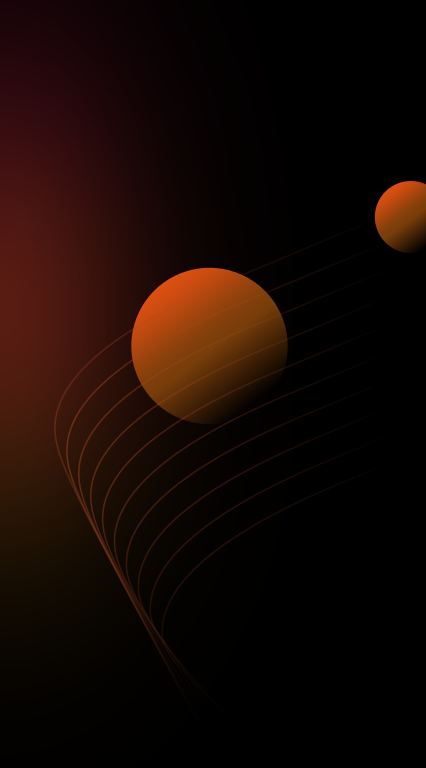
Reproduce this background procedurally as a Shadertoy shader.

```glsl
// Warm glow on the left edge, wine red above and amber below
vec3 sideGlow(vec2 p) {
    float rise = p.y - 0.6;
    float spread = rise > 0.0 ? 0.36 : 0.31;
    float strength = exp(-pow(p.x / 0.19, 2.0) - pow(rise / spread, 2.0));
    vec3 ember = vec3(0.345, 0.11, 0.072);
    vec3 wine = vec3(0.32, 0.055, 0.11);
    vec3 amber = vec3(0.34, 0.2, 0.035);
    vec3 tint = mix(ember, wine, smoothstep(0.0, 0.4, rise));
    tint = mix(tint, amber, smoothstep(0.0, 0.4, -rise));
    return tint * strength;
}

// Disc shaded from orange to brown, dissolving at the lower right
vec3 addDisc(vec3 base, vec2 p, vec2 center, float radius, float pixel) {
    vec2 q = p - center;
    float along = dot(q / radius, vec2(0.6, -0.8));
    vec3 tint = mix(vec3(0.87, 0.31, 0.07), vec3(0.47, 0.24, 0.04),
                    smoothstep(-1.1, 0.1, along));
    float edge = clamp((radius - length(q)) / pixel + 0.5, 0.0, 1.0);
    float fade = 1.0 - clamp((along - 0.05) / 0.87, 0.0, 1.0);
    return mix(base, tint, edge * fade);
}

// Distance to a bend whose leftmost point is the origin
float bendDistance(vec2 q, float tailSlope) {
    float x, slope;
    if (q.y > 0.0) {
        // Parabola that continues as a straight line
        float m = min(q.y, 0.195);
        x = 6.14 * m * (2.0 * q.y - m);
        slope = 12.28 * m;
    } else {
        // Hyperbola towards the lower right
        float h = length(vec2(q.y, 0.047));
        x = tailSlope * (h - 0.047);
        slope = tailSlope * q.y / h;
    }
    return abs(q.x - x) / sqrt(1.0 + slope * slope);
}

void mainImage(out vec4 fragColor, in vec2 fragCoord) {
    float pixel = 1.0 / iResolution.y;
    vec2 p = fragCoord * pixel;
    p.x *= 0.5547 * iResolution.y / iResolution.x;

    vec3 color = sideGlow(p);
    color = addDisc(color, p, vec2(0.2728, 0.5495), 0.1018, pixel);
    color = addDisc(color, p, vec2(0.535, 0.7174), 0.0469, pixel);

    // Family of shifted bends, fading to the right and to the bottom
    float fade = clamp(1.0 - p.x / 0.51, 0.0, 1.0) * smoothstep(0.03, 0.42, p.y);
    for (int i = 0; i < 10; i++) {
        float k = float(i);
        vec2 turn = vec2(0.0716 + 0.0155 * k, 0.4427 - 0.0296 * k);
        float d = bendDistance(p - turn, 0.55 + 0.7 * pow(k / 9.0, 3.0));
        float line = clamp((0.001 - d) / pixel + 0.5, 0.0, 1.0);
        float alpha = i == 0 ? 0.42 : 0.6;
        color = mix(color, vec3(0.66, 0.27, 0.13), line * fade * alpha);
    }

    fragColor = vec4(color, 1.0);
}
```
